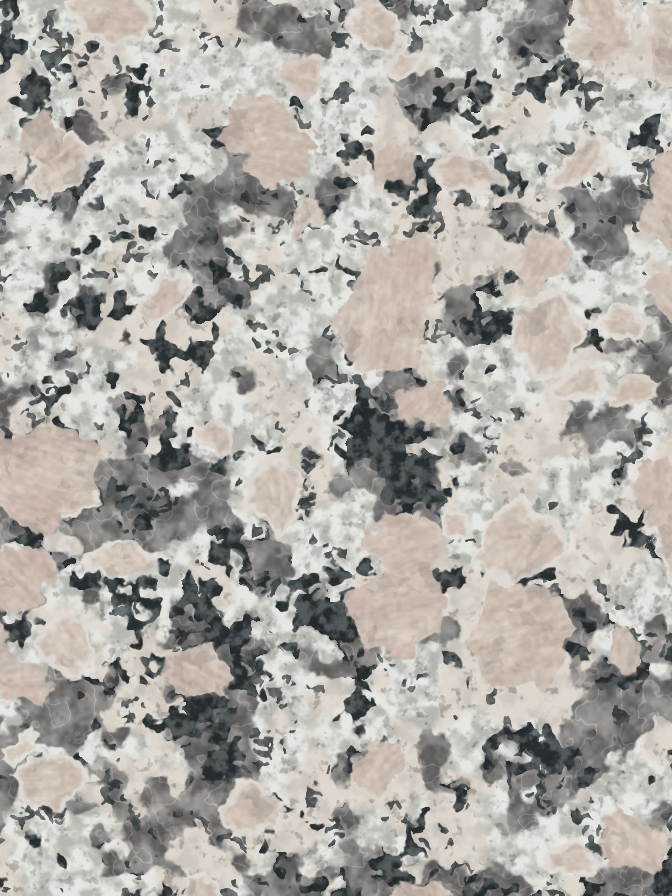
Give the GLSL for this texture, as a Shadertoy shader.

```glsl
// Polished granite: pink feldspar crystals, white ground, grey quartz and black mica.

const float TAU = 6.2832;
const vec3 WHITE = vec3(0.90, 0.905, 0.89);
const vec3 CHALK = vec3(0.71, 0.715, 0.69);
const vec3 PINK = vec3(0.78, 0.715, 0.67);
const vec3 CREAM = vec3(0.85, 0.81, 0.765);
const vec3 QUARTZ_LIGHT = vec3(0.57, 0.56, 0.55);
const vec3 QUARTZ_DARK = vec3(0.36, 0.355, 0.355);
const vec3 MICA_LIGHT = vec3(0.33, 0.35, 0.36);
const vec3 MICA_DARK = vec3(0.13, 0.155, 0.165);

vec2 hash2(vec2 p) {
    vec3 q = fract(p.xyx * vec3(0.1031, 0.1030, 0.0973));
    q += dot(q, q.yzx + 33.33);
    return fract((q.xx + q.yz) * q.zy);
}

float noise(vec2 p) {
    vec2 i = floor(p), f = fract(p);
    f = f * f * (3.0 - 2.0 * f);
    vec2 e = vec2(1.0, 0.0);
    float low = mix(hash2(i).x, hash2(i + e).x, f.x);
    float high = mix(hash2(i + e.yx).x, hash2(i + e.xx).x, f.x);
    return mix(low, high, f.y);
}

float fbm(vec2 p) {
    float sum = 0.0, amp = 0.57;
    for (int i = 0; i < 3; i++) {
        sum += amp * noise(p);
        p = mat2(1.6, 1.2, -1.2, 1.6) * p + 17.3;
        amp *= 0.5;
    }
    return sum;
}

mat2 rotation(float a) {
    return mat2(cos(a), sin(a), -sin(a), cos(a));
}

// Soft-edged mask of cellular grains that gather where a broad noise is high
float grainMask(vec2 p, float scale, float clusterScale, float threshold, float seed) {
    vec2 g = p * scale, id = floor(g);
    float sum = 0.0, total = 0.0;
    for (int j = -1; j <= 1; j++)
    for (int i = -1; i <= 1; i++) {
        vec2 cell = id + vec2(i, j);
        vec2 centre = cell + hash2(cell + seed);
        float cluster = fbm(centre / scale * clusterScale + seed);
        float value = cluster + 0.3 * (hash2(cell + seed + 71.0).y - 0.5);
        float weight = exp2(-8.0 * length(g - centre));
        sum += weight * step(threshold, value);
        total += weight;
    }
    return smoothstep(0.25, 0.75, sum / total);
}

// Scattered irregular polygons: x = signed distance, y = random tint, z = angle
vec3 crystals(vec2 p, float size, float chance, float seed) {
    vec2 id = floor(p / size);
    vec3 nearest = vec3(1.0, 0.0, 0.0);
    for (int j = -1; j <= 1; j++)
    for (int i = -1; i <= 1; i++) {
        vec2 cell = id + vec2(i, j);
        vec2 shape = hash2(cell + seed + 31.0);
        vec2 pick = hash2(cell + seed + 57.0);
        if (pick.x > chance) continue;
        vec2 centre = (cell + 0.15 + 0.7 * hash2(cell + seed)) * size;
        float angle = shape.x * TAU;
        vec2 q = rotation(angle) * (p - centre);
        q.y *= 1.0 + 0.6 * pick.y;
        float radius = size * mix(0.2, 0.36, shape.y);
        float d = -1.0;
        for (int k = 0; k < 6; k++) {
            vec2 side = hash2(cell + seed + 9.0 * float(k));
            float turn = (float(k) + 0.5 * side.x) * TAU / 6.0;
            d = max(d, dot(q, vec2(cos(turn), sin(turn))) - radius * (0.75 + 0.5 * side.y));
        }
        if (d < nearest.x) nearest = vec3(d, pick.y, angle);
    }
    return nearest;
}

vec3 groundColor(vec2 p) {
    vec3 col = mix(CHALK, WHITE, smoothstep(0.22, 0.68, fbm(p * 62.0)));
    col = mix(col, CREAM, 0.65 * smoothstep(0.48, 0.62, fbm(p * 13.0 + 40.0)));
    return col - 0.16 * smoothstep(0.62, 0.8, fbm(p * 85.0 + 9.0));
}

vec3 feldsparColor(vec2 p, vec3 crystal) {
    vec2 along = rotation(crystal.z) * p;
    float streak = fbm(along * vec2(35.0, 130.0));
    vec3 col = mix(PINK, CREAM, 0.3 * crystal.y + 0.45 * smoothstep(0.4, 0.75, fbm(p * 28.0)));
    col += 0.11 * (streak - 0.5) + 0.06 * (noise(p * 150.0) - 0.5);
    float rim = smoothstep(-0.016, -0.006, crystal.x) * smoothstep(0.35, 0.7, crystal.y);
    return mix(col, WHITE, 0.65 * rim);
}

vec3 quartzColor(vec2 p) {
    vec3 col = mix(QUARTZ_DARK, QUARTZ_LIGHT, smoothstep(0.25, 0.75, fbm(p * 42.0 + 5.0)));
    float crack = 1.0 - smoothstep(0.0, 0.045, abs(fbm(p * 33.0 + 80.0) - 0.5));
    return col + 0.11 * crack + 0.09 * (noise(p * 140.0) - 0.5);
}

void mainImage(out vec4 fragColor, in vec2 fragCoord) {
    vec2 p = fragCoord / iResolution.x;
    vec2 ragged = vec2(fbm(p * 48.0), fbm(p * 48.0 + 23.0)) - 0.5;
    vec2 w = p + 0.028 * ragged;

    // Mineral masks
    vec3 large = crystals(w, 0.24, 0.8, 3.0);
    vec3 small = crystals(w, 0.13, 0.5, 140.0);
    vec3 crystal = large.x < small.x ? large : small;
    float feldspar = smoothstep(0.003, -0.003, crystal.x);
    float quartz = grainMask(w, 32.0, 10.0, 0.58, 11.0) * (1.0 - feldspar);
    float mica = grainMask(w, 70.0, 15.0, 0.71 - 0.11 * quartz, 203.0);
    float specks = grainMask(w, 125.0, 26.0, 0.77, 61.0);
    mica = max(mica, 0.8 * specks) * (1.0 - 0.88 * feldspar);

    // Layered colours
    vec3 col = mix(groundColor(p), feldsparColor(p, crystal), feldspar);
    col = mix(col, quartzColor(p), 0.95 * quartz);
    vec3 micaColor = mix(MICA_DARK, MICA_LIGHT, smoothstep(0.3, 0.75, fbm(p * 90.0 + 3.0)));
    col = mix(col, micaColor, 0.96 * mica);
    fragColor = vec4(clamp(col, 0.0, 1.0), 1.0);
}
```
